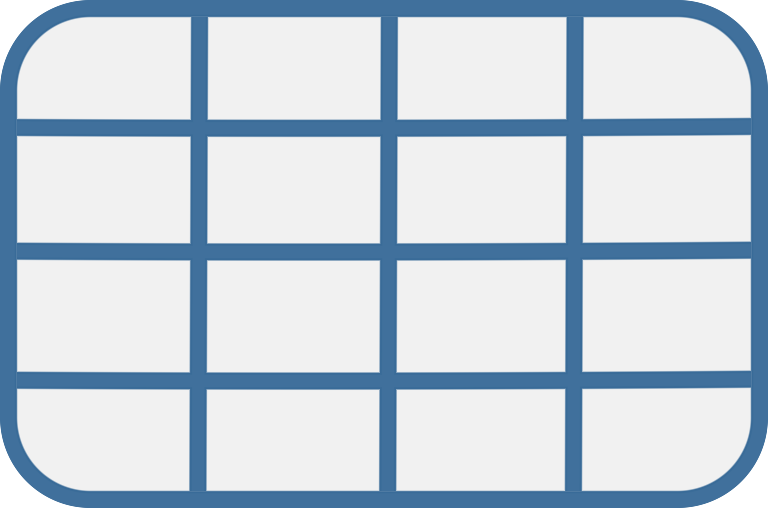
Give the GLSL for this pattern, as a Shadertoy shader.

```glsl
#define PAPER vec3(0.945)
#define BLUE vec3(0.25, 0.44, 0.61)
#define DEEP_BLUE vec3(0.21, 0.41, 0.59)
#define LINE_WIDTH 0.0336
#define CORNER_RADIUS 0.178
#define SPACING vec2(0.3696, 0.2488)
#define CENTER_SHIFT vec2(0.0089, 0.004)
#define UNEVENNESS vec2(0.004, 0.00525)
#define SLANT vec2(0.0035, 0.0014)
#define BOW 0.0048
#define RIM_WIDTH 0.003

float roundedBox(vec2 p, vec2 halfSize, float radius) {
    vec2 q = abs(p) - halfSize + radius;
    return length(max(q, 0.0)) + min(max(q.x, q.y), 0.0) - radius;
}

// Distance to three uneven dividers along each axis
float dividers(vec2 p) {
    // Lean the uprights and bow the crossbars slightly
    vec2 bent = p - SLANT * p.yx - vec2(0.0, BOW * p.x * p.x);
    float nearest = 1.0;
    for (int n = -1; n <= 1; n++) {
        float i = float(n);
        vec2 center = CENTER_SHIFT + SPACING * i - UNEVENNESS * i * i;
        vec2 gap = abs(bent - center);
        nearest = min(nearest, min(gap.x, gap.y));
    }
    return nearest - 0.5 * LINE_WIDTH;
}

void mainImage(out vec4 fragColor, in vec2 fragCoord) {
    vec2 p = (fragCoord - 0.5 * iResolution.xy) / iResolution.y;
    float pixel = 1.0 / iResolution.y;
    vec2 halfSize = 0.5 * iResolution.xy / iResolution.y;

    // Rounded panel, with the frame and dividers joined into one grid
    float panel = roundedBox(p, halfSize, CORNER_RADIUS);
    float grid = min(-panel - LINE_WIDTH, dividers(p));
    grid = -panel < LINE_WIDTH ? -panel - LINE_WIDTH : grid;

    // Slightly darker rim along the inner line edges
    float rim = smoothstep(-2.0 * RIM_WIDTH, -RIM_WIDTH, grid);
    vec3 ink = mix(BLUE, DEEP_BLUE, 0.7 * rim);

    // Ink over paper, then clip to the panel on white
    vec3 color = mix(PAPER, ink, smoothstep(pixel, -pixel, grid));
    color = mix(vec3(1.0), color, smoothstep(0.5 * pixel, -0.5 * pixel, panel));
    fragColor = vec4(color, 1.0);
}
```
